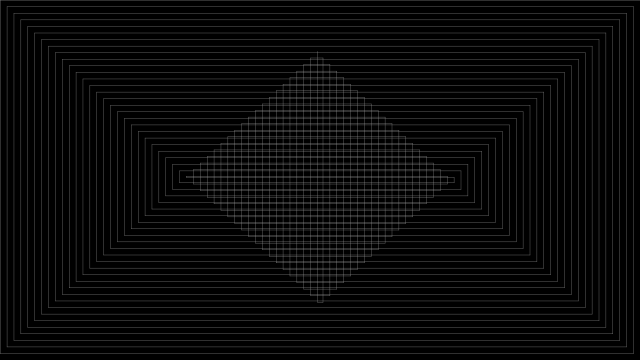
Write a WebGL 1 fragment shader that draws this background.

```glsl
precision highp float;

uniform vec2 u_resolution;

#define SHEET vec2(1920.0, 1080.0)
#define SPIRAL_SIZE vec2(1900.0, 1060.0)
#define STEP vec2(20.7, 19.7)
#define LAST_TURN 46
#define LINE_WIDTH 1.0
#define LINE_COLOR vec3(0.57)
#define BACKGROUND vec3(0.0)

// Share of the pixel footprint covered by an axis-aligned line from a to b
float lineCoverage(vec2 p, vec2 footprint, vec2 a, vec2 b) {
    vec2 low = max(min(a, b), p - 0.5 * footprint);
    vec2 high = min(max(a, b) + LINE_WIDTH, p + 0.5 * footprint);
    vec2 overlap = max(high - low, 0.0) / footprint;
    return overlap.x * overlap.y;
}

void main() {
    // Sheet units, measured down from the top left corner
    vec2 footprint = SHEET / u_resolution;
    vec2 p = gl_FragCoord.xy * footprint;
    p.y = SHEET.y - p.y;

    // Inward spiral; past the middle row its turns invert and weave the diamond
    float uncovered = 1.0;
    for (int turn = 0; turn <= LAST_TURN; turn++) {
        vec2 topLeft = STEP * float(turn);
        vec2 bottomRight = SPIRAL_SIZE - topLeft;
        vec2 topRight = vec2(bottomRight.x + STEP.x, topLeft.y);
        vec2 bottomLeft = vec2(topLeft.x, bottomRight.y);
        vec2 nextTop = vec2(bottomRight.x, topLeft.y + STEP.y);

        uncovered *= 1.0 - lineCoverage(p, footprint, topRight, topLeft);
        uncovered *= 1.0 - lineCoverage(p, footprint, topLeft, bottomLeft);

        // The final turn ends at the tip of the diamond
        if (turn < LAST_TURN) {
            uncovered *= 1.0 - lineCoverage(p, footprint, bottomLeft, bottomRight);
            uncovered *= 1.0 - lineCoverage(p, footprint, bottomRight, nextTop);
        }
    }

    gl_FragColor = vec4(mix(LINE_COLOR, BACKGROUND, uncovered), 1.0);
}
```
